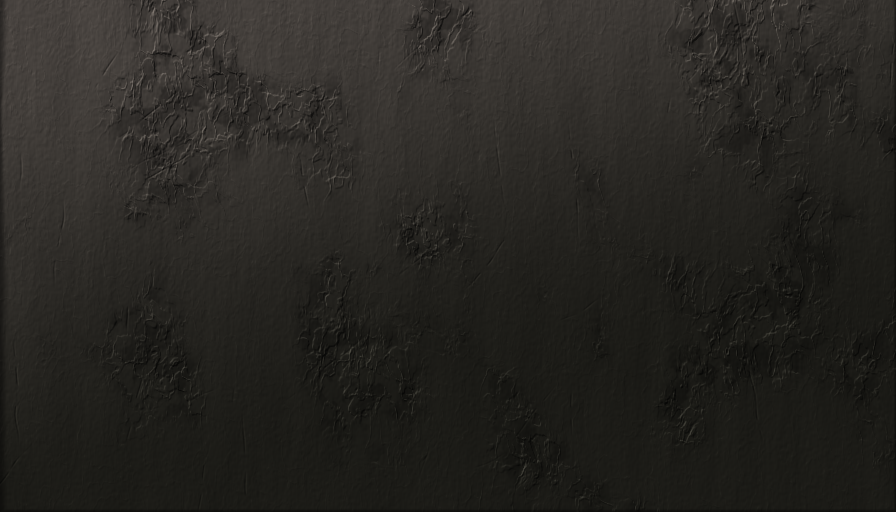
Give the GLSL for this texture, as a Shadertoy shader.

```glsl
#define SHADE vec3(0.107, 0.105, 0.089)
#define LIGHT vec3(0.284, 0.264, 0.249)
#define TO_LIGHT vec2(-0.6, 0.8)
#define RELIEF_STEP 0.003
#define RELIEF_GAIN 0.55
#define GLINT 0.075
#define PATCH_DARK 0.22
#define SCRATCHES 40
#define SCRATCH_WIDTH 0.0016

float hash(vec2 p) {
    vec3 q = fract(p.xyx * 0.1031);
    q += dot(q, q.yzx + 33.33);
    return fract((q.x + q.y) * q.z);
}

float noise(vec2 p) {
    vec2 i = floor(p), f = fract(p);
    f = f * f * (3.0 - 2.0 * f);
    return mix(mix(hash(i), hash(i + vec2(1, 0)), f.x),
               mix(hash(i + vec2(0, 1)), hash(i + vec2(1, 1)), f.x), f.y);
}

float fbm(vec2 p) {
    float sum = 0.0, amp = 0.5;
    for (int i = 0; i < 4; i++) {
        sum += amp * noise(p);
        p = p * 2.03 + 17.3;
        amp *= 0.5;
    }
    return sum / 0.9375;
}

// Zones where the plaster skin is broken, denser toward the top
float wornArea(vec2 p) {
    float broad = fbm(p * vec2(5.6, 4.4) + vec2(5.2, 41.7));
    return smoothstep(0.49, 0.68, broad + 0.05 * (p.y - 0.5));
}

// Height of the plaster: flakes and wrinkles over trowel streaks and grain
float relief(vec2 p, float worn) {
    vec2 bend = vec2(fbm(p * 9.0), fbm(p * 9.0 + 31.0)) - 0.5;
    vec2 w = p + 0.05 * bend;
    float flake = smoothstep(0.46, 0.54, fbm(w * vec2(34.0, 24.0)));
    float vein = 1.0 - abs(2.0 * fbm(w * vec2(48.0, 25.0) + 70.0) - 1.0);
    float wrinkle = smoothstep(0.84, 1.0, vein);
    float streak = fbm(p * vec2(75.0, 13.0) + 12.0);
    float grain = noise(p * vec2(190.0, 150.0));
    return (0.09 + 0.85 * worn) * flake + (0.16 + 0.50 * worn) * wrinkle
         + 0.65 * streak + 0.30 * grain;
}

// Thin grooves, each with a lit lip beside a dark cut
float scratches(vec2 p, float aspect) {
    float sum = 0.0;
    float width = max(SCRATCH_WIDTH, 0.5 / iResolution.y);
    for (int i = 0; i < SCRATCHES; i++) {
        float id = float(i) + 3.0;
        vec2 center = vec2(hash(vec2(id, 1.7)) * aspect, hash(vec2(id, 8.3)));
        float pick = hash(vec2(id, 15.1));
        float lean = pick < 0.6 ? mix(1.3, 1.8, pick / 0.6) : mix(0.4, 1.1, (pick - 0.6) / 0.4);
        vec2 dir = vec2(cos(lean), sin(lean));
        vec2 q = p - center;
        float along = dot(q, dir);
        float reach = mix(0.03, 0.14, hash(vec2(id, 22.9)));
        float across = dot(q, vec2(-dir.y, dir.x)) + 0.008 * (noise(vec2(along * 22.0, id)) - 0.5);
        float taper = 1.0 - smoothstep(0.3, 1.0, abs(along) / reach);
        float cut = across / width;
        float lip = exp(-cut * cut) - exp(-(cut - 1.6) * (cut - 1.6));
        float broken = smoothstep(0.25, 0.6, noise(vec2(along * 50.0, id + 40.0)));
        sum += lip * taper * broken * mix(0.12, 0.40, hash(vec2(id, 29.3)));
    }
    return sum;
}

void mainImage(out vec4 fragColor, in vec2 fragCoord) {
    vec2 p = fragCoord / iResolution.y;
    float aspect = iResolution.x / iResolution.y;
    float across = p.x / aspect;

    // Soft light falling from the upper left
    float cloud = fbm(p * vec2(4.0, 2.5) + 90.0) - 0.5;
    float fall = p.y + 0.42 * (0.5 - across) + 0.10 * cloud;
    vec3 color = mix(SHADE, LIGHT, smoothstep(0.18, 1.26, fall));

    // Slope toward the light shades the surface
    float worn = wornArea(p);
    float slope = relief(p, worn) - relief(p + TO_LIGHT * RELIEF_STEP, worn);
    float tone = 1.0 + RELIEF_GAIN * clamp(slope, -1.0, 1.0) + scratches(p, aspect);

    // Stains: long vertical drags and darker worn pits
    tone += 0.16 * (fbm(p * vec2(24.0, 5.0) + 55.0) - 0.5);
    float pits = smoothstep(0.44, 0.58, fbm(p * vec2(34.0, 26.0) + 7.0));
    tone -= PATCH_DARK * worn * (0.15 + pits);

    // Ragged dark rim along the left, right and bottom
    float rag = 0.014 * noise(vec2(p.y * 9.0, 2.0));
    float rim = smoothstep(0.0, 0.004 + rag, p.x)
              * smoothstep(0.0, 0.006, aspect - p.x) * smoothstep(0.0, 0.008, p.y);
    tone *= mix(0.6, 1.0, rim);

    color *= max(tone, 0.3);
    float shine = max(slope - 0.18, 0.0);
    color += GLINT * shine * vec3(1.0, 0.98, 0.93);
    fragColor = vec4(color, 1.0);
}
```
